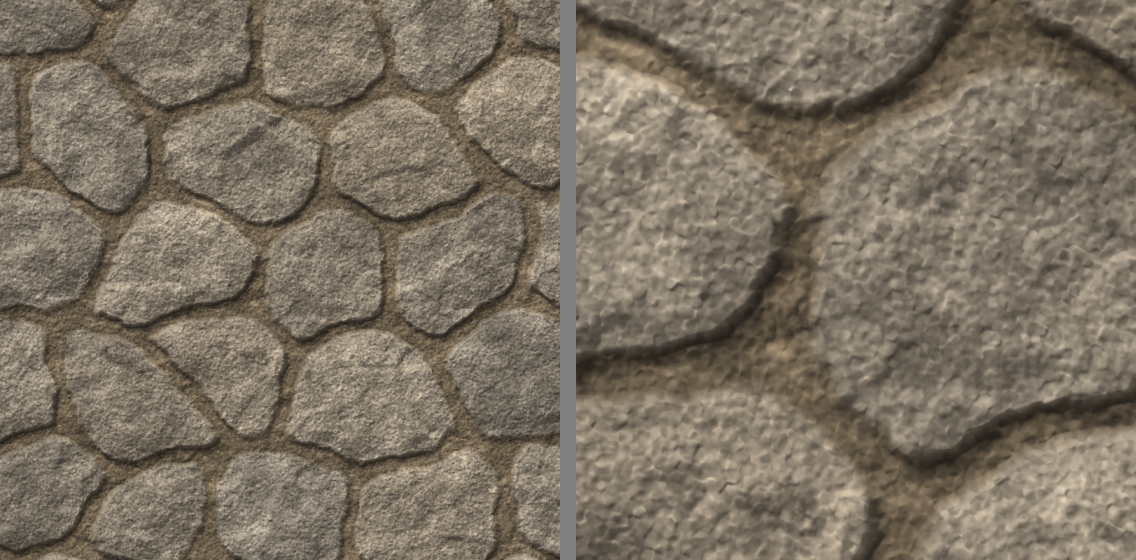
Left: the whole. Right: its middle third, enlarged.
A three.js fragment shader for this texture:

```glsl
// Fieldstone wall: rounded, slightly ragged Voronoi stones set in brown mortar.
// Relief is layered cellular facets (blended random planes), lit from the
// upper left by the height difference along the light direction.

varying vec2 vUv;

const vec2 LIGHT = vec2(-0.45, 0.89);

vec2 hash2(vec2 c) {
  vec2 q = vec2(dot(c, vec2(127.1, 311.7)), dot(c, vec2(269.5, 183.3)));
  return fract(sin(q) * 43758.5);
}

// Cellular noise: every cell holds a tilted plane, blended by distance.
// A high sharpness gives chipped facets, a low one gives soft blotches.
float facets(vec2 p, float sharpness) {
  vec2 cell = floor(p);
  float total = 0.0;
  float weights = 0.0001;
  for (int y = -1; y <= 1; y++) {
    for (int x = -1; x <= 1; x++) {
      vec2 c = cell + vec2(float(x), float(y));
      vec2 jitter = hash2(c);
      vec2 tilt = hash2(c + 57.3) - 0.5;
      vec2 r = p - c - jitter;
      float w = exp(-sharpness * dot(r, r));
      total += w * (0.8 * (fract(jitter.x * 17.0 + jitter.y * 5.0) - 0.5) + dot(tilt, r));
      weights += w;
    }
  }
  return total / weights;
}

// Stone centres: a jittered grid with staggered rows.
vec2 stoneCentre(vec2 c) {
  vec2 jitter = hash2(c + 11.0) - 0.5;
  return c + vec2(0.25 + 0.5 * mod(c.y, 2.0), 0.5) + jitter * vec2(0.5, 0.55);
}

// x: rounded distance to the stone border, yz: cell of the stone
vec3 stones(vec2 uv) {
  vec2 p = uv * vec2(4.1, 4.7) + vec2(3.0, 8.0);
  p += 0.05 * sin(uv.yx * vec2(17.0, 21.0) + vec2(1.0, 4.0));
  p += 0.012 * sin(uv.yx * vec2(53.0, 47.0) + uv * 19.0);

  vec2 cell = floor(p);
  vec2 home = cell;
  float nearest = 9.0;
  for (int y = -1; y <= 1; y++) {
    for (int x = -1; x <= 1; x++) {
      vec2 c = cell + vec2(float(x), float(y));
      vec2 r = stoneCentre(c) - p;
      if (dot(r, r) < nearest) {
        nearest = dot(r, r);
        home = c;
      }
    }
  }

  // Soft minimum over all border lines rounds the corners.
  vec2 centre = stoneCentre(home);
  float sum = 0.0;
  for (int y = -2; y <= 2; y++) {
    for (int x = -2; x <= 2; x++) {
      vec2 n = stoneCentre(home + vec2(float(x), float(y))) - centre;
      if (dot(n, n) > 0.001) {
        sum += exp(-20.0 * dot(centre + 0.5 * n - p, normalize(n)));
      }
    }
  }
  float ragged = 0.05 * facets(uv * 24.0, 7.0) + 0.02 * facets(uv * 75.0, 6.0);
  return vec3(-log(sum) / 20.0 + ragged, home);
}

float stoneMask(float edge) {
  return smoothstep(0.035, 0.085, edge);
}

float height(vec2 uv, float edge) {
  float mask = stoneMask(edge);
  vec2 turned = mat2(0.8, 0.6, -0.6, 0.8) * uv;
  float h = 0.0034 * mask + 0.004 * smoothstep(0.05, 0.25, edge);
  h += mask * 0.075 / 10.0 * facets(turned * 10.0 + 3.0, 11.0);
  h += 0.085 / 23.0 * facets(uv * 23.0 + 7.0, 9.0);
  h += 0.10 / 55.0 * facets(turned * 55.0, 5.0);
  h += 0.13 / 110.0 * facets(uv * 110.0, 5.0);
  h += 0.20 / 200.0 * facets(turned * 200.0, 5.0);
  return h;
}

void main() {
  vec3 stone = stones(vUv);
  float mask = stoneMask(stone.x);
  vec2 tone = hash2(stone.yz + 31.0);

  // Base colours with blotches and fine grain
  vec3 stoneColor = mix(vec3(0.485, 0.453, 0.405), vec3(0.53, 0.483, 0.418), tone.x);
  stoneColor *= 0.95 + 0.11 * tone.y;
  vec3 mortarColor = vec3(0.425, 0.373, 0.300);
  vec3 color = mix(mortarColor, stoneColor, mask);
  color *= 1.0 + 0.24 * facets(vUv * 13.0 + 5.0, 5.0);
  color *= 1.0 + 0.22 * facets(vUv * 42.0 + 9.0, 5.0);
  color *= 1.0 + 0.34 * facets(vUv.yx * 240.0, 6.0);

  // Directional relief
  vec2 ahead = vUv + LIGHT * 0.0018;
  float slope = (height(vUv, stone.x) - height(ahead, stones(ahead).x)) / 0.0018;
  color *= 1.0 + clamp(slope, -0.36, 0.27);

  // Shadow thrown on the mortar and dirt along the joints
  float shadow = stoneMask(stones(vUv + LIGHT * 0.012).x) * (1.0 - mask);
  float joint = 1.0 - smoothstep(0.0, 0.04, abs(stone.x - 0.04));
  color *= (1.0 - 0.32 * shadow) * (1.0 - 0.08 * joint);

  gl_FragColor = vec4(color, 1.0);
}
```
